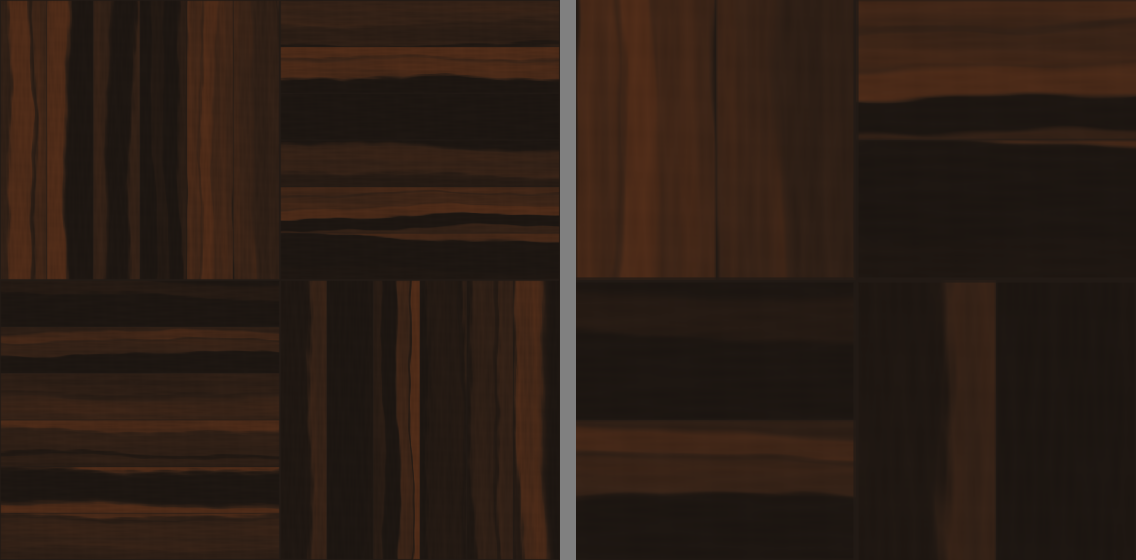
Left: the whole. Right: its middle third, enlarged.
A WebGL 2 fragment shader for this texture:

```glsl
#version 300 es
precision highp float;
// Dark striped wood parquet: two by two blocks of six strips with alternating grain.
uniform vec2 u_resolution;
out vec4 fragColor;

const float BLOCKS = 2.0;
const float STRIPS = 6.0;
const vec3 EBONY = vec3(0.112, 0.086, 0.068);
const vec3 UMBER = vec3(0.195, 0.128, 0.088);
const vec3 RUSSET = vec3(0.308, 0.170, 0.095);
const vec3 JOINT = vec3(0.135, 0.105, 0.085);

float hash(vec2 p) {
    vec2 q = fract(p * vec2(0.1031, 0.1137));
    q += dot(q, q.yx + 33.33);
    return fract((q.x + q.y) * q.x * 17.31);
}

// Distance to the nearest scattered point.
float cellular(vec2 p) {
    vec2 cell = floor(p);
    float nearest = 2.0;
    for (int y = -1; y <= 1; y++)
    for (int x = -1; x <= 1; x++) {
        vec2 c = cell + vec2(x, y);
        vec2 point = c + vec2(hash(c), hash(c + 57.0));
        nearest = min(nearest, distance(p, point));
    }
    return nearest;
}

// Slow layered waves along the grain, about -1 to 1.
float waves(float x, float phase) {
    float sum = 0.0, amplitude = 0.55, frequency = 3.1;
    for (int i = 0; i < 4; i++) {
        sum += amplitude * sin(frequency * x + phase);
        frequency *= 2.13;
        phase = phase * 1.7 + 1.3;
        amplitude *= 0.5;
    }
    return sum;
}

// One-dimensional cellular bands: x is blended tone, y is distance from an edge.
vec2 bands(float x, float seed, float sharpness) {
    float cell = floor(x), first = 9.0, second = 9.0;
    float tone = 0.0, total = 0.0;
    for (int i = -2; i <= 2; i++) {
        vec2 id = vec2(cell + float(i), seed);
        float d = abs(x - id.x - 0.1 - 0.8 * hash(id));
        float weight = exp(-sharpness * d);
        tone += weight * clamp(hash(id + 31.0) * 1.45 - 0.36, 0.0, 1.0);
        total += weight;
        second = min(second, max(first, d));
        first = min(first, d);
    }
    return vec2(tone / total, second - first);
}

vec3 woodColor(float tone) {
    vec3 dark = mix(EBONY, UMBER, smoothstep(0.0, 0.5, tone));
    return mix(dark, RUSSET, smoothstep(0.4, 1.0, tone));
}

// p.x runs along the grain and p.y across it, both 0 to 1 in the block.
vec3 wood(vec2 p, vec2 block) {
    float strip = floor(p.y * STRIPS);
    float v = fract(p.y * STRIPS);
    float seed = strip + 13.0 * block.x + 29.0 * block.y + 5.0;
    float pick = hash(vec2(seed, 3.0));
    float phase = 6.283 * hash(vec2(seed, 11.0));
    float grain = cellular(vec2(p.x * 9.0, p.y * 85.0) + seed * 7.0) - 0.45;

    // Bend the bands along the strip and feather their edges.
    float slope = (hash(vec2(seed, 19.0)) - 0.5) * 0.4;
    float bent = v + slope * p.x + 0.08 * waves(p.x * 1.8, phase + 2.0 * v);
    float x = bent * mix(1.4, 4.0, pick * pick) + 0.09 * grain + 20.0 * pick;
    vec2 band = bands(x, seed, mix(9.0, 22.0, hash(vec2(seed, 23.0))));

    // Dark vein lines, slow patches and fine fibres.
    float vein = 1.0 - smoothstep(0.04, 0.28, band.y);
    float tone = band.x * (1.0 - 0.65 * vein * hash(vec2(floor(x + 0.5), seed)));
    tone += 0.09 * tone * waves(p.x * 2.4, phase + 4.0 * bent);
    tone += 0.07 * waves(p.y * 32.0 + 0.3 * p.x, phase) * smoothstep(0.0, 0.5, tone);
    vec3 color = woodColor(clamp(tone, 0.0, 1.0));
    float ripple = waves(p.x * 38.0, 8.0 * p.y + phase);
    return color * (1.0 + 0.11 * grain + 0.018 * ripple);
}

// Smooth line coverage from the distance to its center.
float lineMask(float d, float halfWidth, float pixel) {
    return 1.0 - smoothstep(halfWidth - 0.5 * pixel, halfWidth + pixel, d);
}

float gridDistance(float x) {
    return abs(fract(x + 0.5) - 0.5);
}

void main() {
    vec2 uv = gl_FragCoord.xy / u_resolution;
    float pixel = 1.0 / min(u_resolution.x, u_resolution.y);
    vec2 block = floor(uv * BLOCKS);
    vec2 local = fract(uv * BLOCKS);

    // Turn the grain upright in every other block.
    bool upright = mod(block.x + block.y, 2.0) > 0.5;
    vec2 p = upright ? local.yx : local;
    vec3 color = wood(p, block);

    // Faint joints between strips, clearer joints between blocks.
    float stripGap = gridDistance(p.y * STRIPS) / (STRIPS * BLOCKS);
    color = mix(color, JOINT, 0.5 * lineMask(stripGap, 0.0007, pixel));
    float blockGap = min(gridDistance(local.x), gridDistance(local.y)) / BLOCKS;
    color = mix(color, JOINT, 0.8 * lineMask(blockGap, 0.0014, pixel));
    fragColor = vec4(color, 1.0);
}
```
